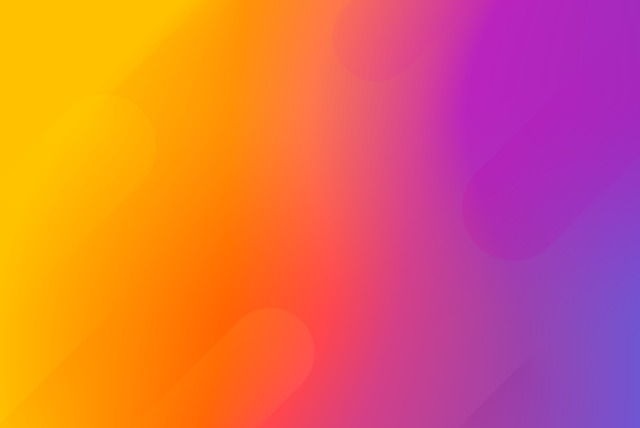
Give the GLSL for this background, as a WebGL 1 fragment shader.

```glsl
precision highp float;
uniform vec2 u_resolution;

// Ramp colours, upper and lower part of the canvas
const vec3 YELLOW = vec3(1.0, 0.755, 0.0);
const vec3 ORANGE_TOP = vec3(1.0, 0.575, 0.02);
const vec3 ORANGE_LOW = vec3(1.0, 0.39, 0.01);
const vec3 CORAL_TOP = vec3(1.0, 0.475, 0.285);
const vec3 CORAL_LOW = vec3(1.0, 0.275, 0.30);
const vec3 PINK_TOP = vec3(0.84, 0.265, 0.58);
const vec3 PINK_LOW = vec3(0.83, 0.25, 0.53);
const vec3 PURPLE_TOP = vec3(0.73, 0.14, 0.74);
const vec3 PURPLE_LOW = vec3(0.61, 0.26, 0.68);
const vec3 VIOLET_TOP = vec3(0.64, 0.165, 0.745);
const vec3 VIOLET_LOW = vec3(0.44, 0.335, 0.825);

// Ramp stop positions: x at top, middle and bottom, then sideways sway
const vec4 YELLOW_X = vec4(0.43, 0.04, 0.0, 0.0);
const vec4 ORANGE_X = vec4(0.576, 0.537, 0.469, 0.02);
const vec4 CORAL_X = vec4(0.781, 0.752, 0.625, 0.058);
const vec4 PINK_X = vec4(1.035, 0.957, 0.84, 0.024);
const vec4 PURPLE_X = vec4(1.172, 1.143, 1.211, 0.055);
const float VIOLET_X = 1.5;

// Rounded bands: centre of the cap and radius
const vec3 BAND_YELLOW = vec3(0.244, 0.658, 0.121);
const vec3 BAND_CORAL = vec3(0.631, 0.176, 0.104);
const vec3 BAND_PINK = vec3(0.879, 0.912, 0.102);
const vec3 BAND_PURPLE = vec3(1.2, 0.512, 0.121);
const float BAND_FADE = 4.0;

// Folds: start point and length
const vec3 FOLD_LEFT = vec3(0.0, 0.01, 0.42);
const vec3 FOLD_TOP = vec3(0.254, 0.775, 0.36);
const vec3 FOLD_RIGHT = vec3(1.084, 0.014, 0.28);
const float FOLD_WIDTH = 0.08;

const vec2 DIAGONAL = vec2(0.70710678);
const float TAU = 6.2831853;

// Quadratic through three heights with an S-shaped sway
float stopX(vec4 s, float t) {
  float curve = s.x * (1.0 - t) * (1.0 - 2.0 * t)
              + s.y * 4.0 * t * (1.0 - t)
              + s.z * t * (2.0 * t - 1.0);
  return curve - s.w * sin(TAU * t);
}

float ramp(float a, float b, float x) {
  return clamp((x - a) / (b - a), 0.0, 1.0);
}

// Coverage of a half-open rounded band that fades along its direction
float band(vec2 p, vec3 shape, vec2 direction, float aa) {
  vec2 q = p - shape.xy;
  float along = max(dot(q, direction), 0.0);
  float d = length(q - direction * along) - shape.z;
  return (1.0 - smoothstep(-aa, aa, d)) * exp(-BAND_FADE * along);
}

// Shade below a diagonal edge, soft away from it and at its ends
float fold(vec2 p, vec3 shape, float aa) {
  vec2 q = p - shape.xy;
  float side = dot(q, vec2(DIAGONAL.x, -DIAGONAL.y));
  float along = dot(q, DIAGONAL) / shape.z;
  float ends = smoothstep(-0.2, 0.1, along) * (1.0 - smoothstep(0.5, 1.0, along));
  return smoothstep(-aa, aa, side) * exp(-max(side, 0.0) / FOLD_WIDTH) * ends;
}

vec3 background(vec2 p) {
  float t = 1.0 - p.y;
  float low = smoothstep(0.2, 0.8, t);
  float yellowX = stopX(YELLOW_X, t);
  float orangeX = stopX(ORANGE_X, t);
  float coralX = stopX(CORAL_X, t);
  float pinkX = stopX(PINK_X, t);
  float purpleX = stopX(PURPLE_X, t);

  vec3 c = mix(YELLOW, mix(ORANGE_TOP, ORANGE_LOW, low), ramp(yellowX, orangeX, p.x));
  c = mix(c, mix(CORAL_TOP, CORAL_LOW, low), ramp(orangeX, coralX, p.x));
  c = mix(c, mix(PINK_TOP, PINK_LOW, low), ramp(coralX, pinkX, p.x));
  c = mix(c, mix(PURPLE_TOP, PURPLE_LOW, low), ramp(pinkX, purpleX, p.x));
  return mix(c, mix(VIOLET_TOP, VIOLET_LOW, low), ramp(purpleX, VIOLET_X, p.x));
}

void main() {
  vec2 p = gl_FragCoord.xy / u_resolution.y;
  float aa = 1.0 / u_resolution.y;
  vec3 color = background(p);

  // Faint translucent bands
  color += vec3(0.0, 0.022, 0.0) * band(p, BAND_YELLOW, -DIAGONAL, aa);
  color += vec3(0.0, 0.045, 0.015) * band(p, BAND_CORAL, -DIAGONAL, aa);
  color += vec3(0.0, -0.025, 0.02) * band(p, BAND_PINK, DIAGONAL, aa);
  color += vec3(0.015, -0.035, -0.01) * band(p, BAND_PURPLE, DIAGONAL, aa);

  // Diagonal folds
  color -= vec3(0.0, 0.03, 0.0) * fold(p, FOLD_LEFT, aa);
  color -= vec3(0.0, 0.025, 0.0) * fold(p, FOLD_TOP, aa);
  color -= vec3(0.02, 0.025, 0.02) * fold(p, FOLD_RIGHT, aa);

  gl_FragColor = vec4(clamp(color, 0.0, 1.0), 1.0);
}
```
